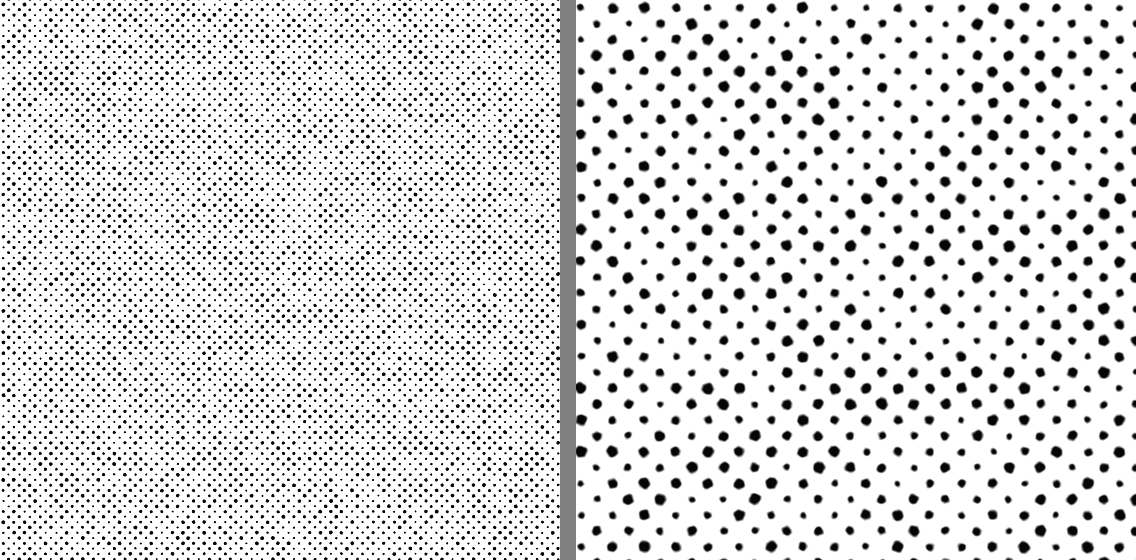
Left: the whole. Right: its middle third, enlarged.
This pattern is drawn by a three.js fragment shader. Its source:

```glsl
varying vec2 vUv;

#define REPEATS 53.0
#define PHASE vec2(0.82, 0.08)
#define RADIUS_MIN 0.088
#define RADIUS_MAX 0.182
#define JITTER 0.018
#define WOBBLE 0.045
#define WOBBLE_SCALE 6.0
#define EDGE 0.05
#define INK vec3(0.02)
#define PAPER vec3(1.0)

vec2 hash2(vec2 p) {
  vec3 q = fract(p.xyx * vec3(0.1031, 0.1030, 0.0973));
  q += dot(q, q.yzx + 33.33);
  return fract((q.xx + q.yz) * q.zy);
}

float gradientDot(vec2 corner, vec2 offset) {
  float angle = 6.2832 * hash2(corner).x;
  return dot(vec2(cos(angle), sin(angle)), offset);
}

float gradientNoise(vec2 p) {
  vec2 i = floor(p);
  vec2 f = p - i;
  vec2 u = f * f * f * (f * (f * 6.0 - 15.0) + 10.0);
  vec2 e = vec2(0.0, 1.0);
  float low = mix(gradientDot(i, f), gradientDot(i + e.yx, f - e.yx), u.x);
  float high = mix(gradientDot(i + e, f - e), gradientDot(i + e.yy, f - e.yy), u.x);
  return mix(low, high, u.y);
}

void main() {
  // Staggered lattice: the diagonal axes turn it into a plain integer grid
  vec2 p = vUv * REPEATS - PHASE;
  vec2 cell = floor(vec2(p.x + p.y, p.x - p.y) + 0.5);
  vec2 centre = 0.5 * vec2(cell.x + cell.y, cell.x - cell.y);

  // Each dot has its own size and a slight shift
  vec2 shift = (hash2(cell + 217.0) - 0.5) * 2.0 * JITTER;
  float radius = mix(RADIUS_MIN, RADIUS_MAX, hash2(cell + 431.0).x);

  // Uneven ink outline
  float wobble = WOBBLE * gradientNoise(p * WOBBLE_SCALE + 97.0);
  float dist = length(p - centre - shift) - radius + wobble;

  float ink = 1.0 - smoothstep(-EDGE, EDGE, dist);
  gl_FragColor = vec4(mix(PAPER, INK, ink), 1.0);
}
```
